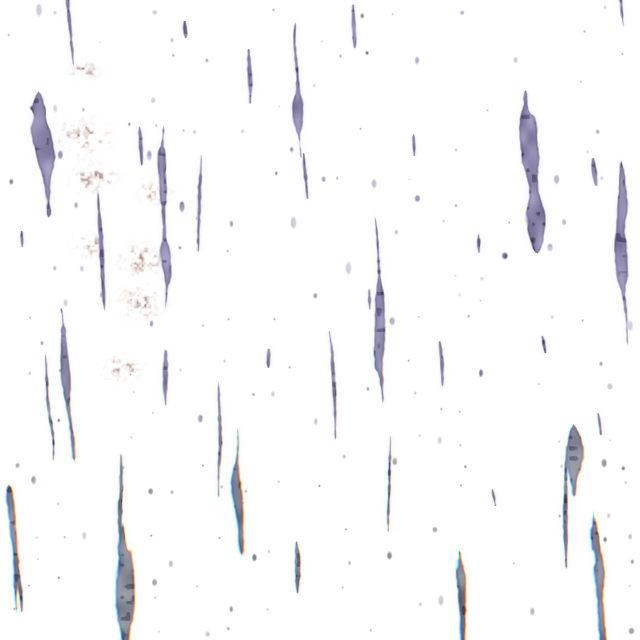
Reproduce this texture procedurally as a Shadertoy shader.

```glsl
// Slender violet-grey vertical streaks, specks and faint tan stains on white.
const int   SPINDLES = 13;
const int   THREADS = 30;
const int   STAINS = 8;
const float SOFTNESS = 0.0018;      // half width of blurred edges
const float FRINGE = 0.0016;        // colour fringe at the bottom
const float LEAN = -0.045;          // mean sideways drift per unit height
const float SPECK_CELLS = 27.0;
const float SPECK_CHANCE = 0.24;
const vec3  VIOLET = vec3(0.57, 0.55, 0.69);
const vec3  SLATE  = vec3(0.51, 0.53, 0.57);
const vec3  TAN    = vec3(0.80, 0.68, 0.64);
const vec3  BROWN  = vec3(0.60, 0.49, 0.50);

float hash(vec2 p) {
    vec3 q = fract(vec3(p.xyx) * 0.1031);
    q += dot(q, q.yzx + 33.33);
    return fract((q.x + q.y) * q.z);
}

float noise(vec2 p) {
    vec2 i = floor(p), f = fract(p);
    f = f * f * (3.0 - 2.0 * f);
    return mix(mix(hash(i), hash(i + vec2(1, 0)), f.x),
               mix(hash(i + vec2(0, 1)), hash(i + vec2(1, 1)), f.x), f.y);
}

// Ink turns from violet at the top to slate at the bottom, with dark grains.
vec3 inkColor(vec2 p) {
    vec3 ink = mix(SLATE, VIOLET, smoothstep(0.2, 0.55, p.y));
    ink += 0.2 * (noise(p * vec2(65.0, 42.0)) - 0.5);
    return ink - 0.17 * smoothstep(0.68, 0.88, noise(p * 120.0 + 40.0));
}

// One tapering streak; size holds half width and half length.
vec3 drawStreak(vec3 color, vec2 p, vec2 center, vec2 size, float seed, float bulge) {
    float t = (p.y - center.y) / size.y;
    float across = p.x - center.x;
    if (abs(t) >= 1.0 || abs(across) > 0.08) return color;

    // Bent centre line
    float slope = LEAN + 0.07 * (hash(vec2(seed, 5.0)) - 0.5);
    across -= slope * (p.y - center.y);
    across -= 0.008 * (noise(vec2(p.y * 16.0, seed)) - 0.5);

    // Swelling, necks and ragged notches
    float swell = smoothstep(0.2, 0.8, noise(vec2(p.y * 17.0 + seed, seed * 1.7)));
    float edge = size.x * pow(1.0 - t * t, 0.8) * mix(1.0, 0.28 + 0.85 * swell, bulge);
    float notch = smoothstep(0.5, 0.8, noise(p * vec2(75.0, 32.0) + seed));
    edge *= 1.0 - 0.75 * bulge * notch * smoothstep(0.25, 0.9, abs(t));
    edge += 0.0016 * (noise(p * 130.0 + seed) - 0.5);

    float tip = smoothstep(0.88, 1.0, abs(t));
    float d = abs(across) - edge + 2.5 * SOFTNESS * tip;
    float shift = FRINGE * smoothstep(0.55, 0.15, p.y) * sign(across) * bulge;
    vec3 cover = smoothstep(vec3(SOFTNESS), vec3(-SOFTNESS), d + shift * vec3(1, 0, -1));

    // Pale halo, then ink with a darker rim
    float halo = exp(-max(d, 0.0) / 0.0025) * (1.0 - tip);
    color *= 1.0 - 0.06 * halo * vec3(1.0, 1.1, 0.7);
    vec3 ink = inkColor(p) - 0.07 * smoothstep(-0.005, -0.001, d);
    return mix(color, ink, cover);
}

vec3 drawSpecks(vec3 color, vec2 p) {
    vec2 cell = floor(p * SPECK_CELLS);
    if (hash(cell + 7.0) > SPECK_CHANCE) return color;
    vec2 jitter = 0.2 + 0.6 * vec2(hash(cell + 19.0), hash(cell + 31.0));
    vec2 offset = p - (cell + jitter) / SPECK_CELLS;
    float size = hash(cell + 53.0);
    offset.y /= 1.0 + 1.2 * hash(cell + 71.0) * size;
    float radius = mix(0.001, 0.0042, size * size);
    float cover = smoothstep(SOFTNESS, -SOFTNESS, length(offset) - radius);
    return mix(color, inkColor(p), cover * mix(0.35, 1.0, hash(cell + 97.0)));
}

// Loose, grainy stains gathered in the upper left
vec3 drawStains(vec3 color, vec2 p) {
    for (int i = 0; i < STAINS; i++) {
        float k = float(i);
        vec2 center = vec2(0.06 + 0.32 * hash(vec2(k, 211.0)),
                           0.42 + 0.48 * (k + hash(vec2(k, 223.0))) / float(STAINS));
        vec2 spread = vec2(0.024, 0.016) * mix(0.5, 1.2, hash(vec2(k, 227.0)));
        vec2 q = (p - center) / spread;
        float body = exp(-dot(q, q));
        float grain = noise(p * 140.0 + k) * 0.6 + noise(p * 260.0) * 0.4;
        color = mix(color, TAN, 0.65 * body * smoothstep(0.4, 0.7, grain));
        color = mix(color, BROWN, 0.8 * body * smoothstep(0.65, 0.82, grain));
    }
    return color;
}

void mainImage(out vec4 fragColor, in vec2 fragCoord) {
    vec2 p = fragCoord / iResolution.xy;
    vec3 color = drawSpecks(drawStains(vec3(1.0), p), p);

    // Fine threads
    for (int i = 0; i < THREADS; i++) {
        float k = float(i), a = hash(vec2(k, 101.0)), b = hash(vec2(k, 113.0));
        vec2 center = vec2((k + a) / float(THREADS), fract(k * 0.618 + 0.15 * b));
        vec2 size = vec2(mix(0.0016, 0.0042, a), mix(0.014, 0.12, b * b));
        color = drawStreak(color, p, center, size, k + 60.0, 0.35);
    }

    // Broad spindles, sparser near the middle
    for (int i = 0; i < SPINDLES; i++) {
        float k = float(i), a = hash(vec2(k, 131.0)), b = hash(vec2(k, 149.0));
        float u = (k + 0.2 + 0.6 * a) / float(SPINDLES);
        vec2 center = vec2(u - 0.08 * sin(6.2832 * u), fract(k * 0.618 + 0.1 + 0.12 * b));
        vec2 size = vec2(mix(0.008, 0.021, a * a), mix(0.06, 0.19, b));
        color = drawStreak(color, p, center, size, k + 10.0, 1.0);
    }
    fragColor = vec4(clamp(color, 0.0, 1.0), 1.0);
}
```
